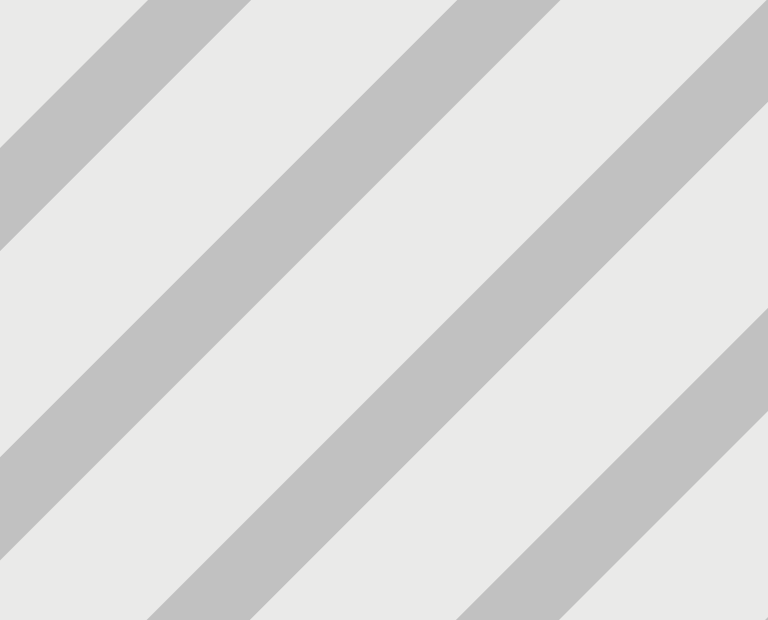
Reproduce this pattern procedurally as a Shadertoy shader.

```glsl
// Signed distance along the x axis to the nearest diagonal band
float bandDistance(float along, float period, float halfWidth) {
    return abs(fract(along / period + 0.5) - 0.5) * period - halfWidth;
}

void mainImage(out vec4 fragColor, in vec2 fragCoord) {
    vec2 p = fragCoord / iResolution.y;

    // Rising 45 degree bands, measured from the top left corner
    float along = p.x + 1.0 - p.y;
    float d = bandDistance(along - 0.322, 0.4988, 0.0832);

    // Edge smoothing over one pixel across the diagonal
    float band = clamp(0.5 - d * iResolution.y / sqrt(2.0), 0.0, 1.0);

    vec3 paper = vec3(0.919, 0.919, 0.912);
    vec3 grey = vec3(0.757);
    fragColor = vec4(mix(paper, grey, band), 1.0);
}
```
